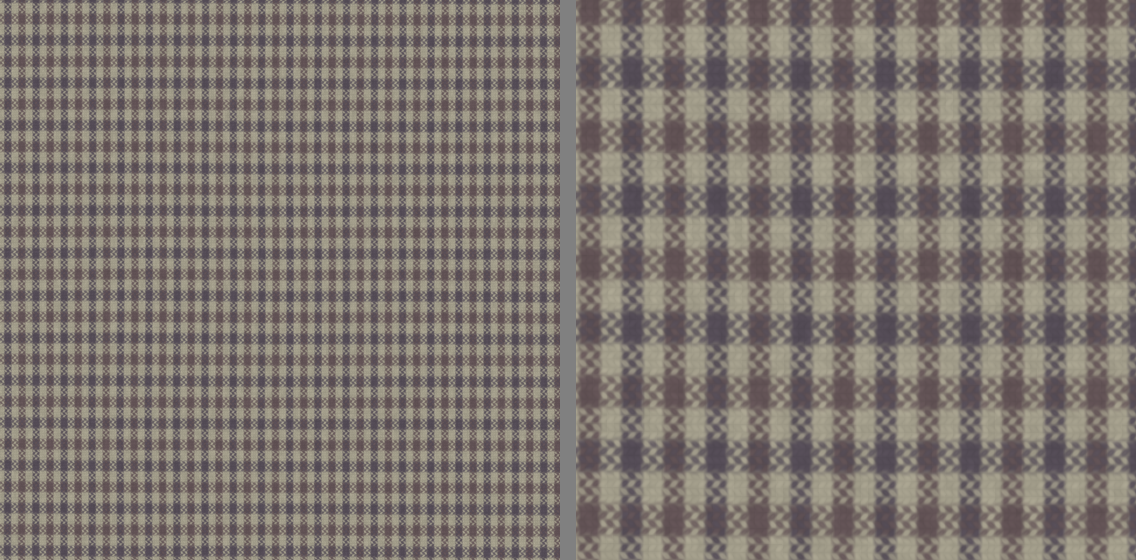
Left: the whole. Right: its middle third, enlarged.
Write a Shadertoy shader that draws this texture.

```glsl
// Woven gingham cloth: blue and mauve stripes alternating both ways on a sage ground.

float hash(vec2 p) {
    vec3 q = fract(vec3(p.xyx) * 0.1031);
    q += dot(q, q.yzx + 33.33);
    return fract((q.x + q.y) * q.z);
}

float noise(vec2 p) {
    vec2 cell = floor(p), f = fract(p);
    f = f * f * (3.0 - 2.0 * f);
    return mix(mix(hash(cell), hash(cell + vec2(1, 0)), f.x),
               mix(hash(cell + vec2(0, 1)), hash(cell + vec2(1, 1)), f.x), f.y);
}

// Yarn colour across the stripes: blue at whole numbers, mauve halfway between.
vec3 yarnColor(float pos) {
    vec3 sage = vec3(0.635, 0.615, 0.542);
    vec3 blue = vec3(0.327, 0.295, 0.335);
    vec3 mauve = vec3(0.38, 0.32, 0.33);
    float toStripe = abs(fract(2.0 * pos + 0.5) - 0.5);
    float edge = max(fwidth(pos), 0.08);
    float stripe = 1.0 - smoothstep(0.25 - edge, 0.25 + edge, toStripe);
    vec3 dye = mod(floor(2.0 * pos + 0.5), 2.0) < 0.5 ? blue : mauve;
    return mix(sage, dye, stripe);
}

// Uneven shade of one thread, varying along its length.
float slub(float thread, float along, float seed) {
    float id = floor(thread + 0.5);
    return 0.965 + 0.07 * noise(vec2(along * 90.0 + 91.0 * hash(vec2(id + 300.0, seed)), id + 300.0));
}

void mainImage(out vec4 fragColor, in vec2 fragCoord) {
    vec2 uv = fragCoord / iResolution.xy;

    // Slight skew and pull of the cloth
    vec2 pull = vec2(noise(uv * 4.0 + 7.0), noise(uv * 4.0 + 31.0)) - 0.5;
    vec2 cloth = uv + 0.002 * pull + vec2(0.0, 0.003 * uv.x);

    // Stripe pairs across and down, then the threads within them
    vec2 pairs = (cloth - vec2(0.0137, 0.017)) * vec2(19.85, 13.17);
    vec2 threads = pairs * vec2(12.0, 16.0) + vec2(0.0, 0.5);

    // Plain weave with leaning stitches, fading when too fine to show
    vec2 lean = vec2(0.2 * sin(3.14159 * threads.y), 0.0);
    vec2 wave = cos(3.14159 * (threads + lean));
    vec2 footprint = fwidth(threads);
    float detail = 1.0 - smoothstep(0.6, 1.0, max(footprint.x, footprint.y));
    float stitch = smoothstep(-0.85, 0.85, wave.x * wave.y) - 0.5;
    float warpOnTop = 0.57 + 0.72 * detail * stitch;

    vec3 warp = yarnColor(pairs.x) * slub(threads.x, uv.y, 1.0);
    vec3 weft = yarnColor(pairs.y) * slub(threads.y, uv.x, 2.0);
    vec3 color = mix(weft, warp, warpOnTop);

    // Rounded yarn and fine fuzz
    color *= 1.0 + 0.05 * detail * (abs(wave.x * wave.y) - 0.4);
    color *= 0.975 + 0.05 * noise(uv * 260.0);
    fragColor = vec4(color, 1.0);
}
```
